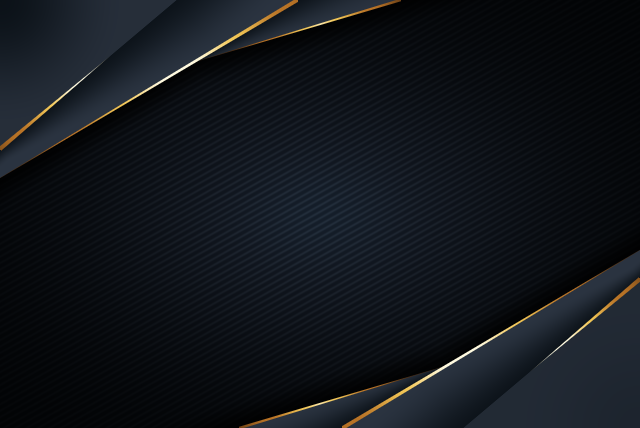
This background is drawn by a Shadertoy shader. Its source:

```glsl
// Dark pinstriped backdrop with slate panels and glinting gold edges in two opposite corners.

const float ASPECT = 1.5;
const vec3 SLATE      = vec3(0.165, 0.200, 0.250);
const vec3 SLATE_DARK = vec3(0.045, 0.070, 0.095);
const vec3 INK        = vec3(0.008, 0.014, 0.020);
const vec3 INK_GLOW   = vec3(0.082, 0.106, 0.145);
const vec3 PINSTRIPE  = vec3(0.055, 0.063, 0.070);
const vec3 IVORY      = vec3(1.00, 0.98, 0.88);
const vec3 GOLD       = vec3(0.95, 0.78, 0.34);
const vec3 BRONZE     = vec3(0.72, 0.45, 0.15);
const vec3 UMBER      = vec3(0.30, 0.17, 0.06);

// Signed distance to the line a-b, positive towards the corner.
float cornerSide(vec2 p, vec2 a, vec2 b) {
    vec2 dir = normalize(b - a);
    return dot(p - a, vec2(dir.y, -dir.x));
}

// Fraction of the way from a to b.
float along(vec2 p, vec2 a, vec2 b) {
    vec2 ab = b - a;
    return dot(p - a, ab) / dot(ab, ab);
}

float cover(float dist, float pixel) {
    return smoothstep(-0.5 * pixel, 0.5 * pixel, dist);
}

// Metal colour by distance from the brightest spot.
vec3 metal(float d) {
    vec3 c = mix(IVORY, GOLD, smoothstep(0.04, 0.20, d));
    c = mix(c, BRONZE, smoothstep(0.17, 0.36, d));
    return mix(c, UMBER, smoothstep(0.36, 0.60, d));
}

// Lays a tapering metal strip over a colour; widths are given at both ends.
vec3 addStrip(vec3 base, float dist, float t, vec2 widths, float glint, float dullness, float pixel) {
    float width = max(mix(widths.x, widths.y, t), 0.0);
    float strip = clamp((0.5 * width - abs(dist)) / pixel + 0.5, 0.0, 1.0);
    strip *= min(1.0, width / pixel) * step(0.0, t) * step(t, 1.0);
    return mix(base, metal(abs(t - glint) + dullness), strip);
}

// Slate that darkens beneath the neighbouring panel.
vec3 shadedSlate(float dist, float reach) {
    return mix(SLATE_DARK, SLATE, smoothstep(-0.15 * reach, reach, dist));
}

// Striped field with a soft glow in the middle.
vec3 backdrop(vec2 p, vec2 centre, float pixel) {
    vec2 r = (p - centre) / vec2(ASPECT, 1.0);
    float glow = exp(-7.5 * dot(r, r));
    float core = exp(-90.0 * dot(r, r));
    vec3 c = mix(INK, INK_GLOW, glow) + vec3(0.008, 0.022, 0.030) * core;
    const float period = 0.0150;
    float wave = 0.5 + 0.5 * cos(6.2832 * (p.y + 0.56 * p.x) / period);
    float visible = 1.0 - smoothstep(0.3, 0.6, pixel / period);
    return c + PINSTRIPE * (wave * wave - 0.2) * visible * mix(0.18, 1.0, glow);
}

void mainImage(out vec4 fragColor, in vec2 fragCoord) {
    vec2 uv = fragCoord / iResolution.xy;
    float pixel = 1.0 / iResolution.y;
    vec2 p = vec2(uv.x * ASPECT, 1.0 - uv.y);
    vec2 centre = vec2(0.5 * ASPECT, 0.5);

    // Both corners share one layout, turned half a circle about the centre.
    bool turned = dot(p - centre, vec2(0.51, 0.86)) > 0.0;
    vec2 q = turned ? 2.0 * centre - p : p;

    // Panel edges, from the corner outwards.
    vec2 innerA = vec2(0.0, 0.348), innerB = vec2(0.414, 0.0);
    vec2 middleA = vec2(0.0, 0.416), middleB = vec2(0.697, 0.0);
    vec2 outerA = vec2(0.469, 0.141), outerB = vec2(0.939, 0.0);
    float inner = cornerSide(q, innerA, innerB);
    float middle = cornerSide(q, middleA, middleB);
    float outer = cornerSide(q, outerA, outerB);
    float innerT = along(q, innerA, innerB);
    float middleT = along(q, middleA, middleB);
    float outerT = along(q, outerA, outerB);

    // Field and the shadow the panels cast on it.
    float gap = -max(middle, outer);
    vec3 col = backdrop(p, centre, pixel);
    col *= mix(0.15, 1.0, smoothstep(-0.005, 0.07, gap));

    // Outer panel.
    vec3 slate = shadedSlate(-middle, mix(0.015, 0.13, clamp(outerT, 0.0, 1.0)));
    col = mix(col, slate, cover(outer, pixel));
    col = addStrip(col, outer, outerT, vec2(0.001, 0.006), 0.60, 0.11, pixel);

    // Middle panel.
    slate = shadedSlate(-inner, mix(0.035, 0.16, clamp(innerT, 0.0, 1.0)));
    col = mix(col, slate, cover(middle, pixel));
    col = addStrip(col, middle, middleT, vec2(0.001, 0.009), 0.60, 0.0, pixel);

    // Corner panel, fading darker towards its tip.
    float tip = smoothstep(0.0, 0.30, length(q));
    slate = mix(SLATE_DARK, SLATE * 0.9, turned ? mix(0.65, 0.85, tip) : tip);
    col = mix(col, slate, cover(inner, pixel));
    col = addStrip(col, inner, innerT, vec2(0.010, -0.006), 0.47, 0.0, pixel);

    fragColor = vec4(clamp(col, 0.0, 1.0), 1.0);
}
```
